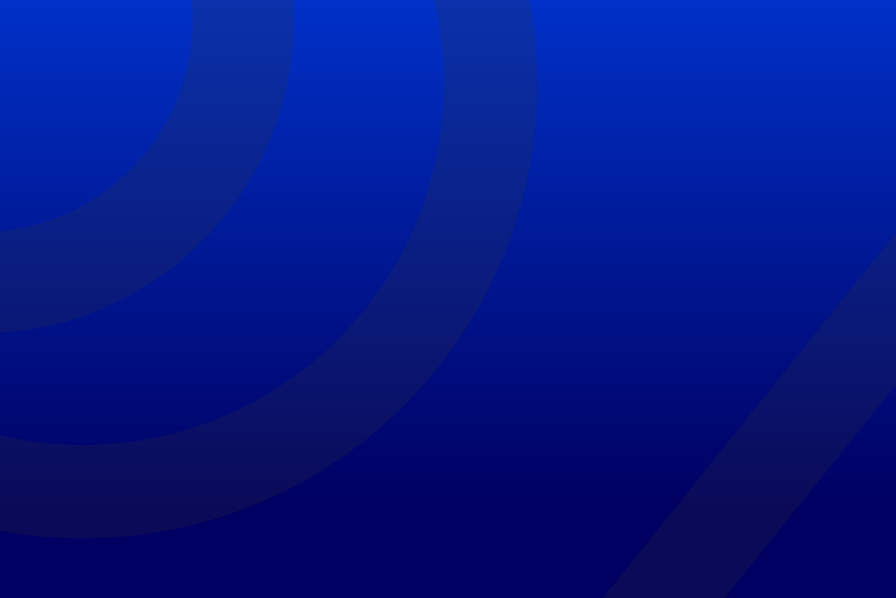
Give the GLSL for this background, as a Shadertoy shader.

```glsl
// Lengths are in canvas heights
const vec3 SKY_TOP = vec3(0.0, 0.19, 0.785);
const vec3 SKY_BASE = vec3(0.0, 0.0, 0.385);
const float BASE_HEIGHT = 0.16;

const vec3 BAND_TINT = vec3(0.2);
const float BAND_OPACITY = 0.2;

const vec2 INNER_CENTER = vec2(-0.033, 0.967);
const float INNER_RADIUS = 0.4397;
const float INNER_HALF_WIDTH = 0.0846;

const vec2 OUTER_CENTER = vec2(0.1387, 0.8594);
const float OUTER_RADIUS = 0.6816;
const float OUTER_HALF_WIDTH = 0.0781;

const vec2 STRIPE_FOOT = vec2(1.110, 0.0);
const vec2 STRIPE_DIRECTION = vec2(1.0, 1.245);
const float STRIPE_HALF_WIDTH = 0.0795;

float ringDistance(vec2 p, vec2 center, float radius, float halfWidth) {
    return abs(length(p - center) - radius) - halfWidth;
}

float stripeDistance(vec2 p, vec2 foot, vec2 direction, float halfWidth) {
    vec2 normal = normalize(vec2(direction.y, -direction.x));
    return abs(dot(p - foot, normal)) - halfWidth;
}

void mainImage(out vec4 fragColor, in vec2 fragCoord) {
    vec2 p = fragCoord / iResolution.y;
    float pixel = 1.0 / iResolution.y;

    // Vertical gradient above a flat base
    float rise = clamp((p.y - BASE_HEIGHT) / (1.0 - BASE_HEIGHT), 0.0, 1.0);
    vec3 color = mix(SKY_BASE, SKY_TOP, rise);

    // Two rings and a diagonal stripe
    float d = ringDistance(p, INNER_CENTER, INNER_RADIUS, INNER_HALF_WIDTH);
    d = min(d, ringDistance(p, OUTER_CENTER, OUTER_RADIUS, OUTER_HALF_WIDTH));
    d = min(d, stripeDistance(p, STRIPE_FOOT, STRIPE_DIRECTION, STRIPE_HALF_WIDTH));

    // Translucent overlay with smoothed edges
    float coverage = clamp(0.5 - d / pixel, 0.0, 1.0);
    color = mix(color, BAND_TINT, BAND_OPACITY * coverage);

    fragColor = vec4(color, 1.0);
}
```
